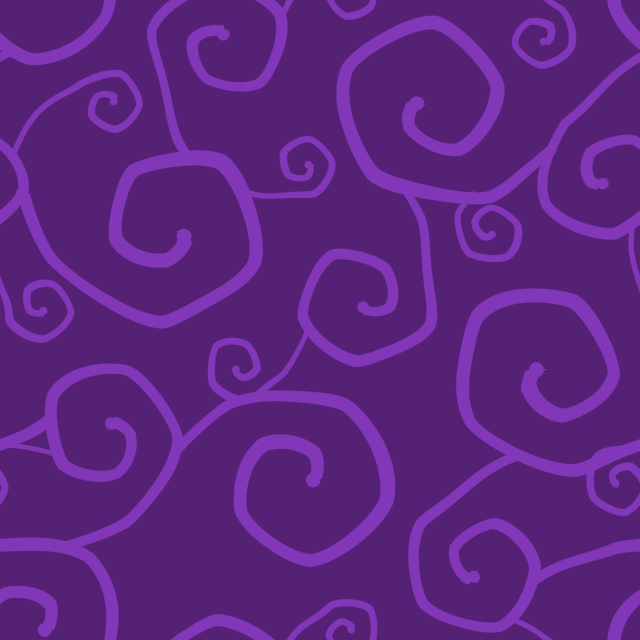
A three.js fragment shader for this pattern:

```glsl
// Curling violet vines: a seamless lattice of hand-drawn spirals, each growing out of a neighbour.
varying vec2 vUv;

const float TAU = 6.28319;
const float TURNS = 1.45;

float hash(float n, float salt) {
  return fract(sin(n * 127.1 + salt * 311.7) * 43758.5453);
}

// Shortest offset on the repeating canvas
vec2 wrap(vec2 d) {
  return d - floor(d + 0.5);
}

vec2 polar(float angle) {
  return vec2(cos(angle), sin(angle));
}

// Curls 0-9 sit on a tilted square lattice, small curls 10-19 in its gaps
vec2 centre(float i) {
  float n = mod(i, 10.0);
  vec2 base = vec2(n, 3.0 * n) / 10.0 + vec2(0.06, 0.03);
  if (i > 9.5) base += vec2(0.2, 0.1);
  return base + 0.034 * (vec2(hash(i, 1.0), hash(i, 2.0)) - 0.5);
}

float radius(float i) {
  float size = i > 9.5 ? 0.052 : (mod(i, 2.0) < 0.5 ? 0.148 : 0.114);
  return size * (0.92 + 0.14 * hash(i, 3.0));
}

float hand(float i) {
  return hash(i, 4.0) < 0.5 ? -1.0 : 1.0;
}

// The neighbour a curl branches from
float parent(float i) {
  if (i > 9.5) {
    float corner = floor(2.0 * hash(i, 5.0)) + 3.0 * floor(2.0 * hash(i, 6.0));
    return mod(i + corner, 10.0);
  }
  float side = hash(i, 7.0) < 0.5 ? -1.0 : 1.0;
  return mod(i + side * (mod(i, 2.0) < 0.5 ? 3.0 : 1.0) + 10.0, 10.0);
}

vec2 toParent(float i) {
  return wrap(centre(parent(i)) - centre(i));
}

float heading(float i) {
  vec2 d = toParent(i);
  return atan(d.y, d.x);
}

// Spiral radius after u turns inward, with softly faceted corners
float coil(float i, float u, float angle) {
  float s = sin(2.5 * angle + TAU * hash(i, 8.0));
  float facets = 1.04 - 0.08 * sqrt(s * s + 0.015);
  float sway = 0.03 * sin(2.0 * angle + TAU * hash(i, 9.0));
  return radius(i) * (1.0 - 0.4 * u * u) * (facets + sway);
}

float turnsAt(float i, float angle, float start) {
  return fract(hand(i) * (angle - start) / TAU);
}

// The stem flares outward near its root
float flare(float u) {
  float t = max(1.0 - u / 0.25, 0.0);
  return t * t * t;
}

// Signed distance from p to the stroke of curl i
float curl(vec2 p, float i) {
  vec2 q = wrap(p - centre(i));
  float r = length(q);
  if (r > 0.32) return 1.0;

  float start = heading(i);
  float j = parent(i);
  float back = start + 0.5 * TAU;
  float reach = length(toParent(i)) - coil(j, turnsAt(j, back, heading(j)), back);
  float lift = reach - coil(i, 0.0, start);
  float halfWidth = 0.003 + 0.05 * radius(i);

  // Rounded root and tip
  float tipAngle = start + hand(i) * TURNS * TAU;
  vec2 tip = polar(tipAngle) * coil(i, TURNS, tipAngle);
  float d = min(length(q - polar(start) * reach) - 0.8 * halfWidth,
                length(q - tip) - 1.1 * halfWidth);

  // Outer and inner turn
  float angle = atan(q.y, q.x);
  float u = turnsAt(i, angle, start);
  for (int k = 0; k < 2; k++) {
    if (u < TURNS) {
      float f = coil(i, u, angle) + lift * flare(u);
      float ahead = coil(i, u + 0.01, angle + hand(i) * 0.01 * TAU) + lift * flare(u + 0.01);
      float slope = (ahead - f) / (0.01 * TAU * f);
      float swell = mix(0.8, 1.0, smoothstep(0.0, 0.3, u)) + 0.09 * sin(9.0 * u + i);
      d = min(d, abs(r - f) / sqrt(1.0 + slope * slope) - halfWidth * swell);
    }
    u += 1.0;
  }
  return d;
}

void main() {
  // Slight wobble of the hand, periodic over the canvas
  vec2 p = vUv + 0.003 * sin(TAU * (vUv.yx * vec2(5.0, 4.0) + vUv * vec2(2.0, 3.0)));
  float d = 1.0;
  for (int k = 0; k < 20; k++) {
    float i = float(k);
    // Leave some of the gaps open
    if (k < 10 || hash(i, 10.0) > 0.25) d = min(d, curl(p, i));
  }
  vec3 ground = vec3(0.33, 0.13, 0.46);
  vec3 vine = vec3(0.51, 0.21, 0.72);
  gl_FragColor = vec4(mix(vine, ground, smoothstep(-0.0012, 0.0012, d)), 1.0);
}
```
